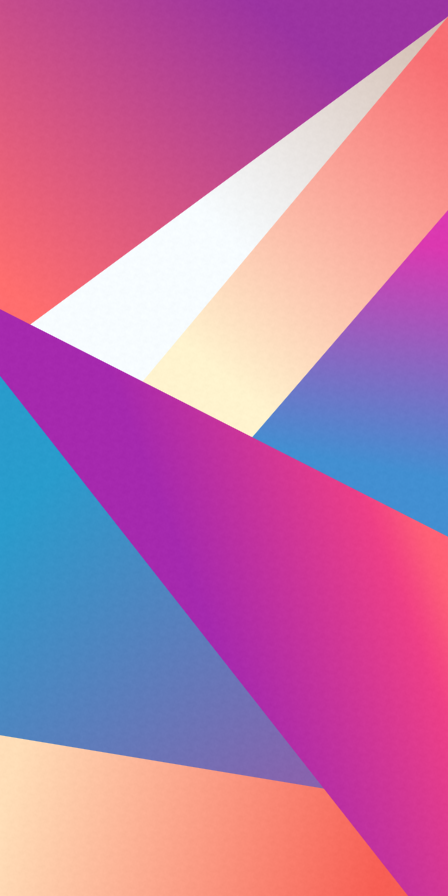
Write a WebGL 1 fragment shader that draws this background.

```glsl
precision mediump float;

uniform vec2 u_resolution;

#define APEX vec2(1.0, 1.963)
#define BAND_LEFT vec2(0.0, 1.310)
#define BAND_RIGHT vec2(1.0, 0.802)
#define BAND_LOW_LEFT vec2(0.0, 1.161)
#define BAND_LOW_RIGHT vec2(0.911, 0.0)
#define EDGE_WIDTH 1.2
#define GRAIN 0.006

const vec3 CORAL = vec3(1.0, 0.43, 0.43);
const vec3 PLUM = vec3(0.61, 0.20, 0.63);
const vec3 WHITE = vec3(0.97, 0.99, 1.0);
const vec3 TAUPE = vec3(0.82, 0.73, 0.68);
const vec3 CREAM = vec3(1.0, 0.955, 0.81);
const vec3 SALMON = vec3(0.97, 0.43, 0.45);
const vec3 MAGENTA = vec3(0.86, 0.22, 0.69);
const vec3 SKY = vec3(0.26, 0.56, 0.82);
const vec3 PURPLE = vec3(0.65, 0.16, 0.68);
const vec3 PINK = vec3(0.94, 0.25, 0.52);
const vec3 ROSE = vec3(1.0, 0.38, 0.46);
const vec3 TEAL = vec3(0.16, 0.61, 0.80);
const vec3 MAUVE = vec3(0.53, 0.39, 0.68);
const vec3 PEACH = vec3(1.0, 0.87, 0.72);
const vec3 RED = vec3(0.97, 0.37, 0.33);

// Position along the segment from a to b, 0 to 1
float along(vec2 p, vec2 a, vec2 b) {
  vec2 d = b - a;
  return clamp(dot(p - a, d) / dot(d, d), 0.0, 1.0);
}

// Smooth coverage of the half plane left of the ray from a to b
float leftOf(vec2 p, vec2 a, vec2 b) {
  vec2 d = normalize(b - a);
  float dist = dot(p - a, vec2(-d.y, d.x));
  return clamp(dist * u_resolution.x / EDGE_WIDTH + 0.5, 0.0, 1.0);
}

// Fine paper grain from layered sines
float grain(vec2 p) {
  float sum = 0.0;
  vec2 q = p * 170.0;
  for (int i = 0; i < 4; i++) {
    sum += sin(q.x + 1.7 * sin(q.y)) * sin(q.y + 1.3 * sin(q.x));
    q = mat2(0.8, 0.6, -0.6, 0.8) * q * 1.37 + 2.1;
  }
  return sum * 0.5;
}

void main() {
  // Canvas is 1 wide and 2 tall
  vec2 p = gl_FragCoord.xy / u_resolution * vec2(1.0, 2.0);

  // Upper left field
  vec3 color = mix(CORAL, PLUM, along(p, vec2(0.05, 1.33), vec2(0.60, 1.97)));

  // White blade
  vec3 blade = mix(WHITE, TAUPE, along(p, vec2(0.51, 1.47), APEX));
  color = mix(color, blade, leftOf(p, APEX, vec2(0.068, 1.276)));

  // Cream strip
  vec3 strip = mix(CREAM, SALMON, along(p, vec2(0.45, 1.20), vec2(1.0, 1.84)));
  color = mix(color, strip, leftOf(p, APEX, vec2(0.323, 1.154)));

  // Right wedge
  vec3 wedge = mix(MAGENTA, SKY, along(p, vec2(0.97, 1.45), vec2(0.88, 0.95)));
  color = mix(color, wedge, leftOf(p, vec2(1.0, 1.531), vec2(0.5625, 1.0234)));

  // Diagonal band
  float t = along(p, vec2(0.39, 0.80), vec2(0.902, 0.998));
  vec3 band = mix(PURPLE, PINK, min(t / 0.8, 1.0));
  band = mix(band, ROSE, smoothstep(0.75, 1.0, t));
  color = mix(color, band, leftOf(p, BAND_RIGHT, BAND_LEFT));

  // Lower left field with its peach floor
  vec3 field = mix(TEAL, MAUVE, along(p, vec2(0.08, 0.90), vec2(0.68, 0.28)));
  vec3 ground = mix(PEACH, RED, along(p, vec2(0.02, 0.25), vec2(0.85, 0.05)));
  field = mix(field, ground, leftOf(p, vec2(0.724, 0.2396), vec2(0.0, 0.359)));
  color = mix(color, field, leftOf(p, BAND_LOW_RIGHT, BAND_LOW_LEFT));

  gl_FragColor = vec4(color + GRAIN * grain(p), 1.0);
}
```
